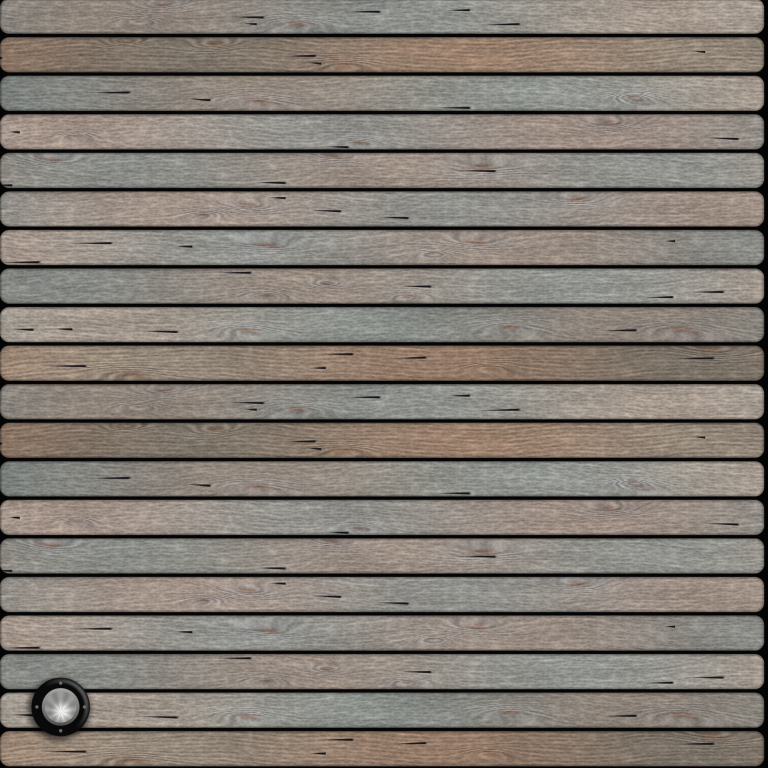
Write a three.js fragment shader that draws this texture.

```glsl
varying vec2 vUv;

float hash(vec2 p) {
  return fract(sin(dot(p, vec2(127.1, 311.7))) * 43758.5);
}

// Distance to the nearest scattered cell point
float cellular(vec2 p) {
  vec2 cell = floor(p);
  float nearest = 2.0;
  for (int j = -1; j <= 1; j++) {
    for (int i = -1; i <= 1; i++) {
      vec2 c = cell + vec2(float(i), float(j));
      vec2 point = c + vec2(hash(c), hash(c + 37.3));
      nearest = min(nearest, length(point - p));
    }
  }
  return nearest;
}

float disc(float d, float radius) {
  return 1.0 - smoothstep(radius - 0.001, radius + 0.001, d);
}

// p: x along the deck, y from the plank's centre line
vec3 weatheredWood(vec2 p, float id) {
  float brown = 1.0 - step(0.5, abs(abs(id - 5.0) - 4.0));
  float side = hash(vec2(id, 4.7)) - 0.5;
  side = id < 2.5 ? 0.6 : (id > 7.5 ? -0.7 : side);
  float along = smoothstep(0.1, 0.9, p.x) - 0.5;
  vec3 grey = mix(vec3(0.565, 0.555, 0.525), vec3(0.62, 0.575, 0.545), hash(vec2(id, 2.3)));
  vec3 wood = mix(grey, vec3(0.56, 0.49, 0.43), brown);
  wood *= 1.0 + side * along * 0.25;
  wood += vec3(0.03, 0.0, -0.012) * sin(p.x * 9.0 + id * 2.4);

  // Knots bend the grain and stain the wood around them
  float bend = 0.006 * sin(p.x * 8.0 + id * 3.1) + 0.002 * sin(p.x * 31.0 + id);
  float figure = 0.0;
  for (int i = 0; i < 3; i++) {
    vec2 seed = vec2(id, float(i) * 5.3 + 11.0);
    vec2 centre = vec2(hash(seed), (hash(seed + 1.7) - 0.5) * 0.036);
    float size = mix(0.5, 1.25, hash(seed + 3.1));
    vec2 d = (p - centre) / (vec2(0.045, 0.011) * size);
    d.x += 0.25 * sin(p.y * 180.0 + id);
    float halo = exp(-dot(d, d));
    float core = exp(-dot(d, d) * 9.0);
    bend += 0.016 * halo * sign(centre.y + 0.001);
    figure += halo;
    wood = mix(wood, vec3(0.55, 0.56, 0.58), halo * 0.4 * (1.0 - brown));
    wood = mix(wood, vec3(0.49, 0.37, 0.30), core * 0.65);
  }

  // Long fibres, growth rings and pale flecks
  float y = p.y + bend;
  float rings = sin(y * 1150.0 + sin(p.x * 47.0 + id) * 0.8);
  float fibres = sin(y * 690.0 + id * 2.0) + 0.6 * sin(y * 1630.0 + p.x * 13.0);
  float fleck = cellular(vec2(p.x * 65.0, y * 290.0) + id * 19.0) - 0.45;
  float pits = cellular(vec2(p.x * 190.0, p.y * 330.0) + id * 7.0) - 0.45;
  float blotch = cellular(vec2(p.x * 9.0, p.y * 55.0) + id * 13.0) - 0.45;
  float grain = rings * (0.025 + 0.06 * min(figure, 1.0) + 0.035 * brown);
  grain += fibres * 0.022 + fleck * 0.24 + pits * 0.16 - blotch * 0.13;
  wood *= 1.0 + grain;

  // Tapered dark splits
  for (int i = 0; i < 5; i++) {
    vec2 seed = vec2(id + 0.5, float(i) * 3.7 + 2.0);
    vec2 tip = vec2(hash(seed), (hash(seed + 5.1) - 0.5) * 0.04);
    float len = mix(0.015, 0.065, hash(seed + 8.3));
    float t = (p.x - tip.x) / len + 1.0;
    float slope = (hash(seed + 2.9) - 0.6) * 0.004;
    float span = smoothstep(0.0, 0.7, t) * (1.0 - smoothstep(0.97, 1.06, t));
    float line = disc(abs(p.y - tip.y - slope * t), 0.0014 * clamp(t, 0.0, 1.0));
    wood = mix(wood, vec3(0.09, 0.085, 0.10), span * line * step(0.25, hash(seed + 6.6)));
  }
  return wood;
}

// Round recessed deck light with four screws
vec3 addLamp(vec3 color, vec2 p) {
  float r = length(p);
  float shadow = 1.0 - smoothstep(0.032, 0.048, length(p - vec2(-0.002, -0.003)));
  color *= 1.0 - 0.65 * shadow;
  float light = max(dot(p / (r + 0.0001), vec2(0.8, 0.6)), 0.0);
  float rim = 1.0 - smoothstep(0.0, 0.005, abs(r - 0.034));
  color = mix(color, vec3(0.035 + 0.3 * light * rim), disc(r, 0.038));
  vec2 q = vec2(max(abs(p.x), abs(p.y)), min(abs(p.x), abs(p.y)));
  color = mix(color, vec3(0.42), disc(length(q - vec2(0.031, 0.0)), 0.0022));
  color = mix(color, vec3(0.48 + 7.0 * p.y), disc(r, 0.0245));
  float glow = 1.0 - smoothstep(0.002, 0.017, length(p - vec2(0.002, -0.006)));
  float facets = 0.05 * sin(atan(p.y + 0.006, p.x) * 9.0);
  vec3 glass = vec3(0.56, 0.56, 0.55) + 0.36 * glow + facets;
  return mix(color, glass, disc(r, 0.0205));
}

void main() {
  // Twenty planks whose figure repeats after ten
  float row = floor(vUv.y / 0.0502);
  float id = mod(19.0 - row, 10.0);
  vec2 p = vec2(vUv.x, vUv.y - (row + 0.5) * 0.0502);

  // Rounded plank outline over black gaps
  vec2 corner = abs(p - vec2(0.4975, 0.0)) - vec2(0.4975, 0.0229) + 0.012;
  float edge = length(max(corner, 0.0)) + min(max(corner.x, corner.y), 0.0) - 0.012;
  vec3 wood = weatheredWood(p, id);
  wood *= 1.0 - 0.28 * smoothstep(-0.004, 0.0, edge);
  vec3 color = mix(vec3(0.015), wood, disc(edge, 0.0));

  color = addLamp(color, vUv - vec2(0.079, 0.0795));
  gl_FragColor = vec4(clamp(color, 0.0, 1.0), 1.0);
}
```
